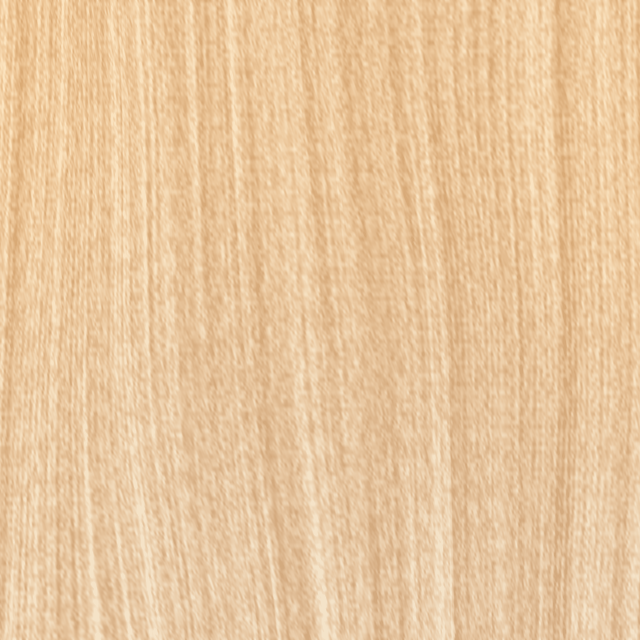
Write a WebGL 1 fragment shader that draws this texture.

```glsl
precision highp float;
// Pale straight-grained wood: upright bands, fine lines and light streaks.
// Noise stretched along a gently bent grain gives the tone, short pores
// roughen it, and a three-colour ramp turns the tone into wood.

uniform vec2 u_resolution;

const vec3 DARK_GRAIN = vec3(0.842, 0.665, 0.476);
const vec3 MID_WOOD = vec3(0.918, 0.778, 0.613);
const vec3 LIGHT_WOOD = vec3(0.972, 0.890, 0.765);
const vec3 PALE_SHIFT = vec3(-0.024, 0.000, 0.036);

float hash(vec2 p) {
  return fract(sin(dot(p, vec2(127.1, 311.7))) * 43758.5453);
}

float noise(vec2 p) {
  vec2 cell = floor(p);
  vec2 f = fract(p);
  f = f * f * (3.0 - 2.0 * f);
  float low = mix(hash(cell), hash(cell + vec2(1.0, 0.0)), f.x);
  float high = mix(hash(cell + vec2(0.0, 1.0)), hash(cell + 1.0), f.x);
  return mix(low, high, f.y);
}

// Noise centred on zero, with its own scale on each axis.
float fibre(vec2 p, vec2 scale, float seed) {
  return noise(p * scale + seed) - 0.5;
}

// Bends the upright grain; the lean drifts across the board.
vec2 bendGrain(vec2 p) {
  float lean = mix(-0.05, 0.06, smoothstep(0.02, 0.25, p.x));
  lean *= 1.0 - 1.3 * smoothstep(0.45, 0.9, p.x);
  float sway = 0.045 * fibre(p, vec2(2.6, 1.8), 4.3);
  sway += 0.006 * fibre(p, vec2(7.0, 3.0), 9.7);
  return vec2(p.x + lean * (p.y - 0.5) + sway, p.y);
}

// Thin bright streaks that fade in and out along the grain.
float streaks(vec2 p, vec2 scale, float seed) {
  return smoothstep(0.62, 0.92, noise(p * scale + seed));
}

// Close parallel lines, stronger in some areas than in others.
float fineLines(vec2 p) {
  float phase = 640.0 * p.x + 9.0 * fibre(p, vec2(22.0, 1.0), 31.0);
  float strength = smoothstep(0.2, 0.75, noise(p * vec2(9.0, 1.6) + 17.0));
  return sin(phase) * strength;
}

// Short slanted pores at two sizes.
float pores(vec2 p) {
  vec2 slanted = vec2(p.x + 0.25 * p.y, p.y);
  float small = fibre(slanted, vec2(320.0, 150.0), 5.0);
  float large = fibre(p, vec2(240.0, 60.0), 71.0);
  return 0.7 * small + 0.4 * large;
}

float woodTone(vec2 p) {
  float tone = 0.45;
  tone += 0.14 * fibre(p, vec2(11.0, 0.6), 2.0);
  tone += 0.22 * fibre(p, vec2(34.0, 0.7), 13.0);
  tone += 0.30 * fibre(p, vec2(82.0, 0.9), 23.0);
  tone += 0.42 * fibre(p, vec2(175.0, 1.5), 37.0);
  tone += 0.22 * streaks(p, vec2(66.0, 1.0), 53.0);
  tone += 0.24 * streaks(p, vec2(115.0, 1.4), 67.0);
  tone += 0.13 * fineLines(p);
  tone += 0.74 * pores(p);
  return clamp(tone, 0.0, 1.0);
}

vec3 woodColour(float tone) {
  vec3 lower = mix(DARK_GRAIN, MID_WOOD, clamp(tone * 2.0, 0.0, 1.0));
  return mix(lower, LIGHT_WOOD, clamp(tone * 2.0 - 1.0, 0.0, 1.0));
}

void main() {
  vec2 uv = gl_FragCoord.xy / u_resolution;
  vec3 colour = woodColour(woodTone(bendGrain(uv)));

  // Warm upper part, cooler and paler toward the foot of the board.
  float paleness = 0.5 - smoothstep(0.0, 0.85, uv.y);
  paleness += 0.5 * fibre(uv, vec2(3.0, 2.0), 83.0) + 0.05;
  colour += PALE_SHIFT * paleness;

  gl_FragColor = vec4(clamp(colour, 0.0, 1.0), 1.0);
}
```
